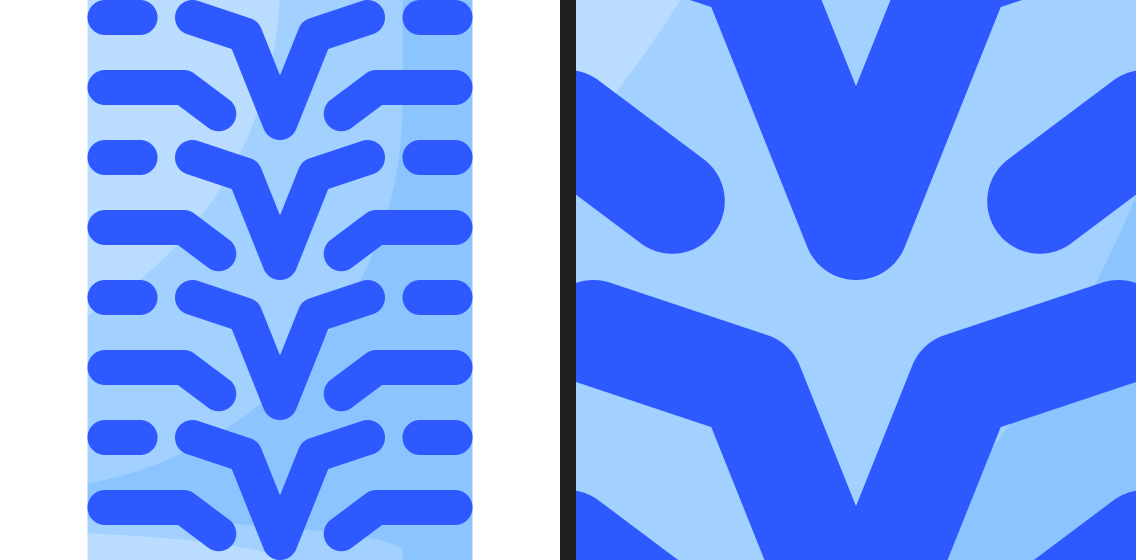
Left: the whole. Right: its middle third, enlarged.
This pattern is drawn by a Shadertoy shader. Its source:

```glsl
// Tyre tread: a vertical band of mirrored chevrons and bars over curved tint zones.

#define UNITS 32.0                     // canvas width in grid units
#define REPEATS 4.0                    // tread blocks down the canvas
#define HALF_BAND 11.0                 // half width of the band
#define STROKE 1.0                     // half width of the tread lines
#define ARC_RADIUS 22.0                // radius of both tint zones
#define FOLD 2.5                       // height in which the tints wrap round
#define PAPER vec3(1.0)
#define GROOVE vec3(0.18, 0.35, 1.0)
#define TINT_LIGHT vec3(0.73, 0.865, 1.0)
#define TINT_MID vec3(0.64, 0.82, 1.0)
#define TINT_DARK vec3(0.55, 0.77, 1.0)

float segment(vec2 p, vec2 a, vec2 b) {
    vec2 pa = p - a, ba = b - a;
    return length(pa - ba * clamp(dot(pa, ba) / dot(ba, ba), 0.0, 1.0));
}

// Coverage of the inside of a distance field, one pixel soft
float coverage(float d, float pixel) {
    return clamp(0.5 - d / pixel, 0.0, 1.0);
}

// One half of a tread block: x runs outward from the centre line, y down
float treadBlock(vec2 p) {
    float dash = segment(p, vec2(8.0, 1.0), vec2(10.0, 1.0));
    float chevron = min(segment(p, vec2(5.0, 1.0), vec2(2.0, 2.0)),
                        segment(p, vec2(2.0, 2.0), vec2(0.0, 7.0)));
    float bar = min(segment(p, vec2(10.0, 5.0), vec2(5.5, 5.0)),
                    segment(p, vec2(5.5, 5.0), vec2(3.5, 6.5)));
    return min(dash, min(chevron, bar)) - STROKE;
}

// Tint zones; y folds back near the bottom so both ends meet
vec3 bandTint(vec2 p) {
    p.y = min(p.y, (UNITS - p.y) * (UNITS - FOLD) / FOLD);
    float lightZone = length(p - vec2(-6.0, -1.0)) - ARC_RADIUS;
    float midZone = length(vec2(p.x - 1.0, max(p.y - 6.0, 0.0))) - ARC_RADIUS;
    vec3 tint = mix(TINT_DARK, TINT_MID, coverage(midZone, fwidth(midZone)));
    return mix(tint, TINT_LIGHT, coverage(lightZone, fwidth(lightZone)));
}

void mainImage(out vec4 fragColor, in vec2 fragCoord) {
    vec2 uv = fragCoord / iResolution.xy;
    vec2 p = vec2(uv.x, 1.0 - uv.y) * UNITS;
    float pixel = UNITS / min(iResolution.x, iResolution.y);

    // Mirror about the centre line, repeat downward
    float across = abs(p.x - 0.5 * UNITS);
    float blockHeight = UNITS / REPEATS;
    float tread = treadBlock(vec2(across, mod(p.y, blockHeight)));

    vec3 color = mix(PAPER, bandTint(p), coverage(across - HALF_BAND, pixel));
    color = mix(color, GROOVE, coverage(tread, pixel));
    fragColor = vec4(color, 1.0);
}
```
